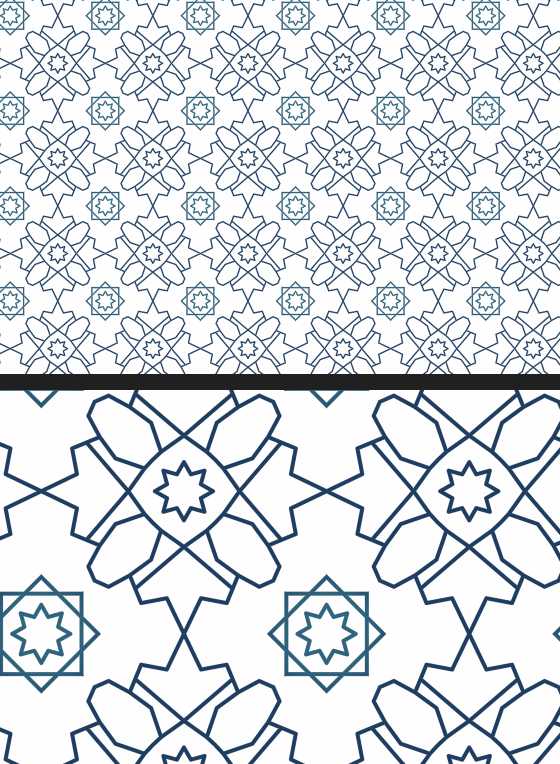
Top, the full canvas; bottom, a detail of the centre.
Reproduce this pattern procedurally as a Shadertoy shader.

```glsl
// Interlaced eight-fold lattice: rosettes on a square grid, framed stars between them.
// Each cell is folded into one mirror triangle holding a few line segments;
// the rosette core and the stars are folded again into a 45 degree wedge.

const float PERIOD = 0.2543;               // cell size, in canvas heights
const vec2  ROSETTE = vec2(0.0273, 0.195); // one rosette centre, in canvas heights
const float LINE_WIDTH = 0.0140;           // in cells
const float STAR_TIP = 0.102;
const float STAR_VALLEY = 0.064;
const float SQUARE_APOTHEM = 0.141;
const vec3  PAPER = vec3(0.995);
const vec3  NAVY = vec3(0.12, 0.24, 0.38);
const vec3  TEAL = vec3(0.19, 0.39, 0.49);
const float EIGHTH = 0.78539816;

// Outline of an axial petal, from the rosette to the point between two rosettes
const vec2 PETAL[7] = vec2[7](
    vec2(0.141, 0.141), vec2(0.145, 0.205), vec2(0.236, 0.165), vec2(0.310, 0.205),
    vec2(0.350, 0.108), vec2(0.440, 0.125), vec2(0.500, 0.000));

// Frame side from the diagonal, its corner, and the strap running on to the petal
const vec2 FRAME[4] = vec2[4](
    vec2(0.390, 0.390), vec2(0.420, 0.362), vec2(0.500, 0.305), vec2(0.331, 0.160));

// Step from the frame side back to the petal shoulder
const vec2 STEP[3] = vec2[3](
    vec2(0.420, 0.362), vec2(0.385, 0.260), vec2(0.310, 0.205));

float segment(vec2 p, vec2 a, vec2 b) {
    vec2 pa = p - a, ba = b - a;
    return length(pa - ba * clamp(dot(pa, ba) / dot(ba, ba), 0.0, 1.0));
}

// Mirror into a wedge spanning 0 to 22.5 degrees
vec2 foldEight(vec2 p) {
    float angle = atan(p.y, p.x + 1e-7);
    angle = abs(angle - EIGHTH * floor(angle / EIGHTH + 0.5));
    return length(p) * vec2(cos(angle), sin(angle));
}

float star(vec2 wedge) {
    vec2 valley = STAR_VALLEY * vec2(cos(0.5 * EIGHTH), sin(0.5 * EIGHTH));
    return segment(wedge, vec2(STAR_TIP, 0.0), valley);
}

// Two crossed squares around a rosette star
float crossedSquares(vec2 wedge) {
    float upright = abs(wedge.x - SQUARE_APOTHEM);
    float turned = abs((wedge.x + wedge.y) * sqrt(0.5) - SQUARE_APOTHEM);
    return min(upright, turned);
}

float lattice(vec2 cell) {
    // Fold the cell into the triangle rosette - edge midpoint - star
    vec2 p = abs(cell);
    p = vec2(max(p.x, p.y), min(p.x, p.y));

    float d = 1.0;
    for (int i = 0; i < 6; i++) d = min(d, segment(p, PETAL[i], PETAL[i + 1]));
    for (int i = 0; i < 3; i++) d = min(d, segment(p, FRAME[i], FRAME[i + 1]));
    for (int i = 0; i < 2; i++) d = min(d, segment(p, STEP[i], STEP[i + 1]));

    // Rosette core and framed star
    vec2 core = foldEight(p);
    d = min(d, min(star(core), crossedSquares(core)));
    return min(d, star(foldEight(p - 0.5)));
}

void mainImage(out vec4 fragColor, in vec2 fragCoord) {
    vec2 uv = (fragCoord / iResolution.y - ROSETTE) / PERIOD;
    vec2 cell = fract(uv + 0.5) - 0.5;
    float pixel = 1.0 / (iResolution.y * PERIOD);

    // Smooth line coverage, with ink turning teal towards each rosette
    float edge = lattice(cell) - 0.5 * LINE_WIDTH;
    float coverage = 1.0 - smoothstep(-0.7 * pixel, 0.7 * pixel, edge);
    vec3 ink = mix(TEAL, NAVY, smoothstep(0.12, 0.30, length(cell)));
    fragColor = vec4(mix(PAPER, ink, coverage), 1.0);
}
```
